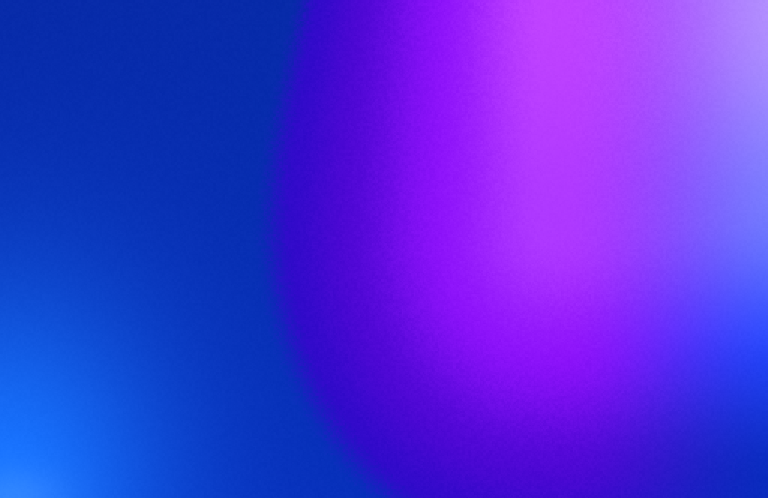
Write a WebGL 2 fragment shader that draws this background.

```glsl
#version 300 es
precision highp float;
// A soft violet dome glowing over deep blue, with a periwinkle wash on the
// right and a bright blue light in the lower left corner.
// A bent ellipse distance drives the colour ramp; fine grain roughens it.
uniform vec2 u_resolution;
out vec4 fragColor;

float hash(vec2 cell) {
    vec3 q = fract(vec3(cell.xyx) * 0.1031);
    q += dot(q, q.yzx + 33.33);
    return fract((q.x + q.y) * q.z);
}

// Gaussian falloff with a separate radius on each axis
float glow(vec2 offset, vec2 radius) {
    vec2 q = offset / radius;
    return exp(-dot(q, q));
}

// Depth inside the dome: 0 on its rim, 1 at its core
float domeDepth(vec2 p) {
    vec2 d = p - vec2(0.716, 0.353);
    float radiusX = d.x < 0.0 ? 0.368 : 0.73;
    float dist = length(vec2(d.x / radiusX, min(d.y, 0.0) / 0.436));
    float rise = max(d.y, 0.0) / 0.293;
    return 1.0 - dist * (1.0 + 0.18 * rise * rise * dist * dist);
}

vec3 backdrop(vec2 p, float height) {
    vec3 color = vec3(0.027, 0.165, 0.66);
    color += vec3(0.0, 0.02, 0.07) * (1.0 - height);
    color += vec3(0.07, 0.28, 0.29) * glow(p, vec2(0.22, 0.285));
    return color + vec3(0.09, 0.06, 0.0) * glow(p - vec2(0.02, 0.0), vec2(0.07, 0.04));
}

// Right-hand wash, from deep blue below to lavender above
vec3 sideWash(float height) {
    vec3 color = mix(vec3(0.03, 0.17, 0.74), vec3(0.14, 0.28, 1.0), smoothstep(0.02, 0.36, height));
    color = mix(color, vec3(0.43, 0.48, 1.0), smoothstep(0.25, 0.58, height));
    return mix(color, vec3(0.70, 0.57, 1.0), smoothstep(0.48, 1.0, height));
}

void main() {
    vec2 p = gl_FragCoord.xy / u_resolution.x;
    float height = gl_FragCoord.y / u_resolution.y;

    // Two sizes of grain, fixed to the canvas
    float grain = hash(floor(p * 256.0)) + hash(floor(p * 512.0) + 71.0) - 1.0;
    float depth = domeDepth(p) + 0.018 * grain;

    // Dome ramp from the indigo rim to the pink-violet core
    vec3 color = backdrop(p, height);
    color = mix(color, vec3(0.19, 0.04, 0.79), smoothstep(-0.05, 0.09, depth));
    color = mix(color, vec3(0.30, 0.03, 0.83), smoothstep(0.06, 0.30, depth));
    color = mix(color, vec3(0.55, 0.07, 0.98), smoothstep(0.24, 0.64, depth));
    vec3 core = mix(vec3(0.68, 0.22, 1.0), vec3(0.75, 0.26, 1.0), smoothstep(0.5, 1.0, height));
    color = mix(color, core, smoothstep(0.56, 0.98, depth));

    color = mix(color, sideWash(height), smoothstep(0.73, 1.03, p.x));
    fragColor = vec4(clamp(color + 0.008 * grain, 0.0, 1.0), 1.0);
}
```
